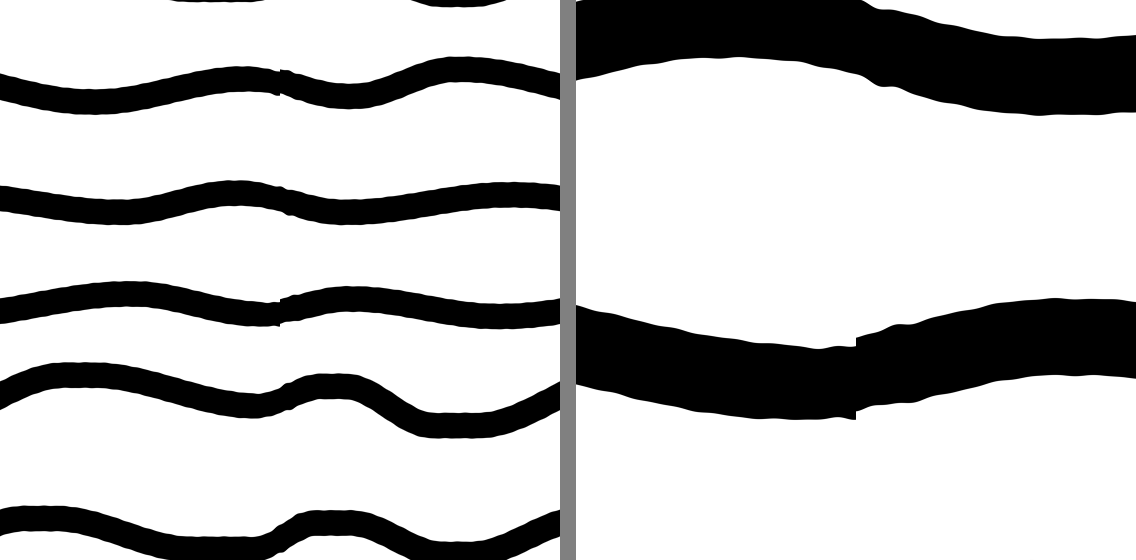
Left: the whole. Right: its middle third, enlarged.
A WebGL 2 fragment shader for this pattern:

```glsl
#version 300 es
precision highp float;
// Five hand-drawn wavy black bands on white, tiling seamlessly in both directions.

uniform vec2 u_resolution;
out vec4 fragColor;

const vec3 PAPER = vec3(1.0);
const vec3 INK = vec3(0.0);
const float HALF_WIDTH = 0.0228;
const float SEAM_X = 0.5;

// Periodic curve easing between four turning points, each with a level stretch
float wave(float x, vec4 turnX, vec4 turnY, vec4 level) {
  float height = turnY.x;
  for (int i = 0; i < 4; i++) {
    int j = (i + 1) % 4;
    float span = fract(turnX[j] - turnX[i]);
    float along = fract(x - turnX[i]);
    if (along < span) {
      float ease = smoothstep(level[i], span - level[j], along);
      height = mix(turnY[i], turnY[j], ease);
    }
  }
  return height;
}

// Bell-shaped weight around a centre
float bell(float x, float centre, float radius) {
  float t = (x - centre) / radius;
  return exp(-t * t);
}

// Slight wobble of the pen, rougher where the stroke ends meet
float wobble(float x, float seed) {
  float a = 6.2831853 * x;
  float fine = sin(a * 31.0 + seed * 2.3) + 0.6 * sin(a * 53.0 + seed * 5.1);
  return fine * (0.0003 + 0.0008 * bell(x, SEAM_X + 0.01, 0.025));
}

// Ink coverage of one band; seamStep is the offset between its joined ends
float band(vec2 p, vec4 turnX, vec4 turnY, vec4 level, float seamStep, float seed) {
  const float E = 0.002;
  float centre = wave(p.x, turnX, turnY, level);
  float slope = (wave(p.x + E, turnX, turnY, level)
               - wave(p.x - E, turnX, turnY, level)) / (2.0 * E);
  float side = p.x < SEAM_X ? -1.0 : 1.0;
  centre += seamStep * side * bell(p.x, SEAM_X, 0.04);

  // Wrap vertically so a band cut by one edge returns at the other
  float offset = fract(p.y - centre + 0.5) - 0.5;
  float rough = wobble(p.x, seed + (offset > 0.0 ? 0.0 : 1.7));
  float halfWidth = HALF_WIDTH + rough - 0.0018 * bell(p.x, 0.488, 0.03);
  float dist = abs(offset) * inversesqrt(1.0 + slope * slope) - halfWidth;
  float pixel = 1.0 / min(u_resolution.x, u_resolution.y);
  return 1.0 - smoothstep(-0.7 * pixel, 0.7 * pixel, dist);
}

void main() {
  vec2 p = gl_FragCoord.xy / u_resolution;
  vec4 shortLevel = vec4(0.008);

  // Bands from top to bottom
  float ink = band(p, vec4(0.167, 0.443, 0.625, 0.820),
                   vec4(0.818, 0.859, 0.828, 0.876), shortLevel, 0.002, 1.0);
  ink = max(ink, band(p, vec4(0.215, 0.423, 0.618, 0.911),
                      vec4(0.621, 0.655, 0.621, 0.652), shortLevel, 0.0, 2.0));
  ink = max(ink, band(p, vec4(0.234, 0.465, 0.625, 0.892),
                      vec4(0.475, 0.440, 0.466, 0.435), shortLevel, 0.0025, 3.0));
  ink = max(ink, band(p, vec4(0.141, 0.458, 0.595, 0.814),
                      vec4(0.330, 0.275, 0.310, 0.240),
                      vec4(0.026, 0.0, 0.02, 0.039), 0.0, 4.0));
  ink = max(ink, band(p, vec4(0.072, 0.397, 0.595, 0.816),
                      vec4(0.074, 0.019, 0.066, 0.010),
                      vec4(0.028, 0.055, 0.03, 0.025), 0.0, 5.0));

  fragColor = vec4(mix(PAPER, INK, ink), 1.0);
}
```
